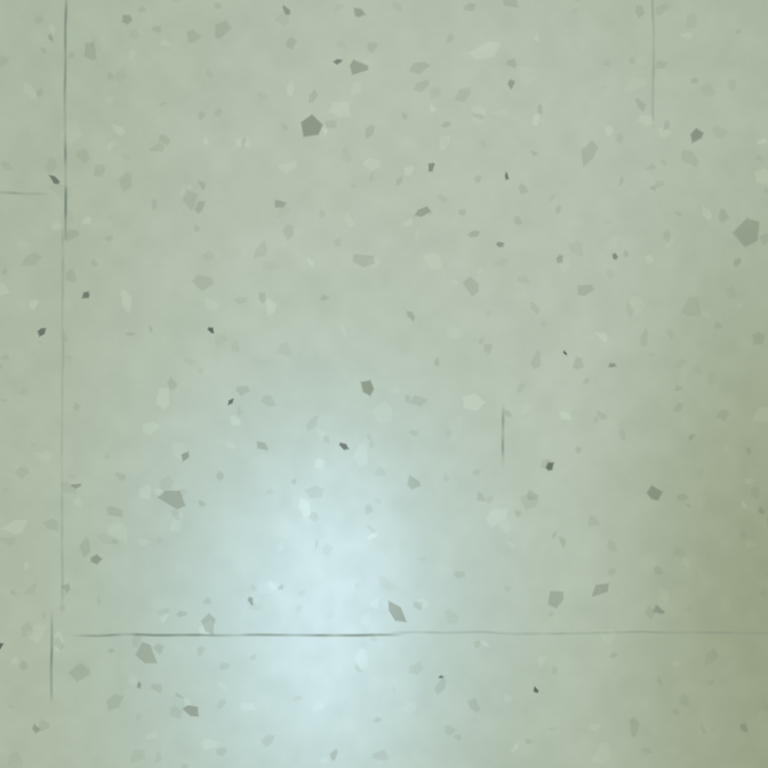
Write a three.js fragment shader that draws this texture.

```glsl
// Worn sage-green floor tile with scattered stone chips, thin broken seams
// and a soft reflected light. Chips are random polygons placed one per grid
// cell in several layers; the lighting is a stack of smooth gradients.
varying vec2 vUv;

const vec3 SAGE = vec3(0.662, 0.712, 0.627);
const vec3 PALE_SAGE = vec3(0.709, 0.757, 0.688);
const vec3 OLIVE = vec3(0.595, 0.635, 0.525);
const vec3 HAZE = vec3(0.755, 0.855, 0.852);
const vec3 GLARE = vec3(0.825, 0.920, 0.930);
const vec3 CHIP_GREY = vec3(0.45, 0.49, 0.42);
const vec3 SPECK_DARK = vec3(0.29, 0.33, 0.30);
const vec3 SEAM_GREY = vec3(0.42, 0.49, 0.44);
const vec2 HAZE_CENTER = vec2(0.405, 0.20);
const vec2 HAZE_SIZE = vec2(0.215, 0.27);
const vec2 GLARE_CENTER = vec2(0.43, 0.24);
const vec2 GLARE_SIZE = vec2(0.095, 0.15);
const float EDGE_BLUR = 0.0022;
const float SEAM_WIDTH = 0.0017;
const float MOTTLE = 0.020;

float hash(vec2 p) {
  vec3 q = fract(vec3(p.xyx) * 0.1031);
  q += dot(q, q.yzx + 33.33);
  return fract((q.x + q.y) * q.z);
}

float noise(vec2 p) {
  vec2 i = floor(p), f = fract(p);
  f = f * f * (3.0 - 2.0 * f);
  return mix(mix(hash(i), hash(i + vec2(1.0, 0.0)), f.x),
             mix(hash(i + vec2(0.0, 1.0)), hash(i + 1.0), f.x), f.y);
}

float fbm(vec2 p) {
  float sum = 0.0, amp = 0.5;
  for (int i = 0; i < 4; i++) {
    sum += amp * noise(p);
    p = p * 2.03 + 17.3;
    amp *= 0.5;
  }
  return sum;
}

// Signed distance to a rough five-sided stone chip
float chipDistance(vec2 q, float radius, vec2 id) {
  float turn = 6.2832 * hash(id + 5.1);
  q = mat2(cos(turn), sin(turn), -sin(turn), cos(turn)) * q;
  q.x *= 1.0 + 0.8 * hash(id + 8.7);
  float d = -1.0;
  for (int i = 0; i < 5; i++) {
    float k = float(i);
    float a = 1.2566 * (k + 0.6 * hash(id + 11.0 * k + 2.0));
    float reach = radius * (0.55 + 0.6 * hash(id + 7.0 * k + 31.0));
    d = max(d, dot(q, vec2(cos(a), sin(a))) - reach);
  }
  return d;
}

// Coverage of one layer of chips; radii are in canvas units
float chips(vec2 p, float cells, float share, float rMin, float rMax, float seed) {
  vec2 g = p * cells, base = floor(g);
  float cover = 0.0, blur = EDGE_BLUR * cells;
  for (int y = -1; y <= 1; y++) {
    for (int x = -1; x <= 1; x++) {
      vec2 cell = base + vec2(float(x), float(y));
      vec2 id = cell + seed;
      vec2 center = cell + vec2(hash(id + 1.3), hash(id + 4.9));
      float size = hash(id + 21.7);
      float radius = cells * mix(rMin, rMax, size * size);
      float d = chipDistance(g - center, radius, id);
      float strength = mix(0.3, 1.0, hash(id + 14.2)) * step(hash(id + 9.4), share);
      cover = max(cover, strength * (1.0 - smoothstep(-blur, blur, d)));
    }
  }
  return cover;
}

// Broken hairline across the first axis, running from start to end on the second
float seam(vec2 p, float at, float start, float end) {
  float wobble = 0.003 * (noise(vec2(p.y * 24.0, at * 90.0)) - 0.5);
  float line = 1.0 - smoothstep(0.0, 2.0 * SEAM_WIDTH, abs(p.x - at + wobble));
  float span = smoothstep(start, start + 0.03, p.y) * (1.0 - smoothstep(end - 0.03, end, p.y));
  return line * span * mix(0.25, 1.0, noise(vec2(p.y * 55.0, at * 70.0)));
}

float glow(vec2 p, vec2 center, vec2 size) {
  vec2 q = (p - center) / size;
  q.y *= q.y < 0.0 ? 0.7 : 1.0;
  return exp(-dot(q, q));
}

void main() {
  vec2 p = vUv;

  // Floor tone: paler in the middle, olive toward the lower right
  float drift = 0.25 * (fbm(p * 5.0) - 0.47);
  float middle = 1.0 - smoothstep(0.12, 0.62, length((p - vec2(0.54, 0.62)) * vec2(1.1, 0.8)));
  vec3 color = mix(SAGE, PALE_SAGE, clamp(middle + drift + 0.15, 0.0, 1.0));
  float shade = smoothstep(0.74, 1.02, p.x + drift * 0.3) * (1.0 - smoothstep(0.2, 0.9, p.y));
  color = mix(color, OLIVE, shade);

  // Reflected light with a slightly rippled core
  float core = glow(p, GLARE_CENTER, GLARE_SIZE);
  color = mix(color, HAZE, glow(p, HAZE_CENTER, HAZE_SIZE));
  color = mix(color, GLARE, core * (0.72 + 0.4 * noise(p * vec2(70.0, 55.0))));

  // Cloudy mottling and stone chips, washed out under the glare
  float clarity = 1.0 - 0.6 * core;
  color += MOTTLE * 2.0 * (fbm(p * 38.0) - 0.47);
  color = mix(color, color * 1.05, chips(p, 20.0, 0.3, 0.006, 0.016, 71.0));
  color = mix(color, CHIP_GREY, 0.20 * clarity * chips(p, 27.0, 0.42, 0.005, 0.013, 13.0));
  color = mix(color, CHIP_GREY, 0.62 * clarity * chips(p, 15.0, 0.2, 0.005, 0.017, 137.0));
  color = mix(color, SPECK_DARK, 0.85 * clarity * chips(p, 12.0, 0.18, 0.004, 0.009, 211.0));

  // Tile seams and a short scratch
  float lines = 0.75 * seam(p, 0.085, 0.68, 1.05) + 0.25 * seam(p, 0.081, 0.2, 0.72);
  lines += 0.7 * seam(p, 0.068, 0.08, 0.21) + 0.3 * seam(p, 0.85, 0.82, 1.05);
  lines += 0.65 * seam(p.yx, 0.173, 0.09, 0.53) + 0.28 * seam(p.yx, 0.176, 0.5, 1.05);
  lines += 0.5 * seam(p.yx, 0.748, -0.05, 0.07) + 0.55 * seam(p, 0.655, 0.385, 0.48);
  color = mix(color, SEAM_GREY, min(lines, 1.0));

  gl_FragColor = vec4(color, 1.0);
}
```
